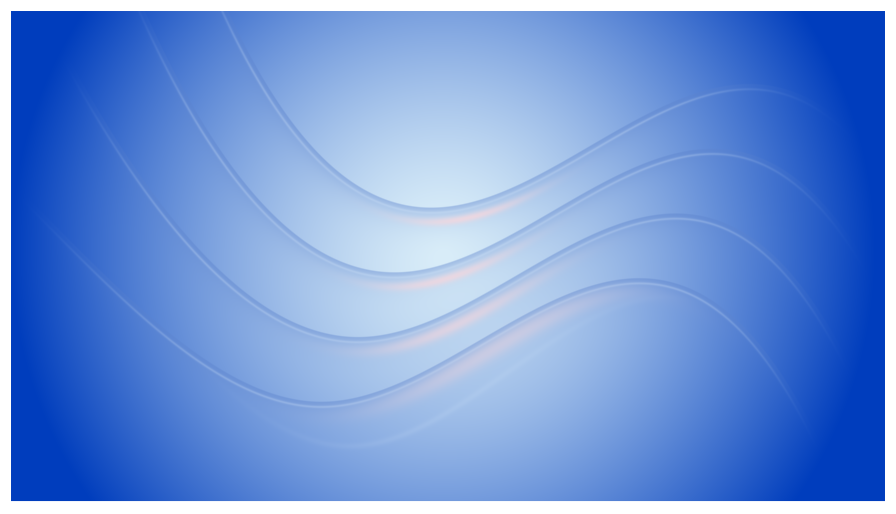
Write a WebGL 2 fragment shader that draws this background.

```glsl
#version 300 es
precision highp float;

uniform vec2 u_resolution;
out vec4 fragColor;

// Lengths are in canvas heights
const vec3 PAPER = vec3(1.0);
const vec3 GLOW_COLOR = vec3(0.87, 0.945, 0.98);
const vec3 DEEP_BLUE = vec3(0.0, 0.24, 0.74);
const vec3 SHADE_COLOR = vec3(0.36, 0.51, 0.80);
const vec3 RIM_COLOR = vec3(0.84, 0.91, 0.98);
const vec3 BLUSH_COLOR = vec3(0.98, 0.84, 0.86);

const float MARGIN_SIDE = 0.0215;
const float MARGIN_BOTTOM = 0.025;
const vec2 GLOW_CENTER = vec2(0.862, 0.512);
const float GLOW_RADIUS = 0.84;
const float GLOW_FALLOFF = 1.35;

const int WAVE_COUNT = 4;
const vec2 FIRST_TROUGH = vec2(0.839, 0.596);
const vec2 WAVE_STEP = vec2(-0.0714, -0.1259);
const float WAVE_SPAN = 0.619;
const float WAVE_RISE = 0.2404;
const vec2 SHEEN_TROUGH = vec2(0.68, 0.132);
const float SHEEN_RISE = 0.29;

float bell(float x, float width) {
    float t = x / width;
    return exp(-t * t);
}

// Signed distance below a cubic wave; bend shapes the left arm
float depthBelowWave(vec2 fromTrough, float rise, float bend) {
    float t = fromTrough.x / WAVE_SPAN;
    float cubic = t < 0.0 ? -bend : -2.0;
    float height = rise * t * t * (3.0 + cubic * t);
    float slope = rise / WAVE_SPAN * t * (6.0 + 3.0 * cubic * t);
    return (height - fromTrough.y) / sqrt(1.0 + slope * slope);
}

vec3 paintWave(vec3 color, vec2 p, float index, float visibility, float pixel) {
    vec2 q = p - FIRST_TROUGH - WAVE_STEP * index;
    float depth = depthBelowWave(q, WAVE_RISE, 1.4 - 0.85 * index);
    float below = smoothstep(-pixel, pixel, depth);
    float d = max(depth, 0.0);
    float order = index * index;

    // Fold shadow with a wide soft tail
    float shade = 0.36 * exp(-d / 0.020) + 0.10 * exp(-d / 0.09);
    color = mix(color, SHADE_COLOR, below * shade * visibility);

    // Thin light rim inside the fold
    float rim = bell(depth - 0.010, max(0.0025, pixel));
    color = mix(color, RIM_COLOR, 0.26 * rim * visibility);

    // Warm reflection, broader on the lower waves
    float reach = bell(q.x - 0.07 - 0.03 * order, 0.12 + 0.012 * order);
    float blush = bell(depth - 0.028, 0.008 + 0.0011 * order);
    float strength = 0.72 - 0.035 * order;
    return mix(color, BLUSH_COLOR, strength * blush * reach * visibility);
}

void main() {
    vec2 p = gl_FragCoord.xy / u_resolution.y;
    float aspect = u_resolution.x / u_resolution.y;
    float pixel = 1.0 / u_resolution.y;

    // Radial glow
    float radius = length(p - GLOW_CENTER);
    float fade = pow(min(radius / GLOW_RADIUS, 1.0), GLOW_FALLOFF);
    vec3 color = mix(GLOW_COLOR, DEEP_BLUE, fade);

    // Folded waves, fading into the deep blue
    float visibility = 1.0 - smoothstep(0.45, 0.84, radius);
    for (int i = 0; i < WAVE_COUNT; i++) {
        color = paintWave(color, p, float(i), visibility, pixel);
    }

    // Faint sheen under the lowest wave
    vec2 q = p - SHEEN_TROUGH;
    float sheen = bell(depthBelowWave(q, SHEEN_RISE, -1.1), 0.006);
    color = mix(color, RIM_COLOR, 0.13 * sheen * bell(q.x - 0.2, 0.3));

    // Paper margin
    vec2 low = vec2(MARGIN_SIDE, MARGIN_BOTTOM);
    vec2 high = vec2(aspect, 1.0) - MARGIN_SIDE;
    vec2 inset = min(p - low, high - p);
    float panel = smoothstep(-0.5 * pixel, 0.5 * pixel, min(inset.x, inset.y));
    fragColor = vec4(mix(PAPER, color, panel), 1.0);
}
```
